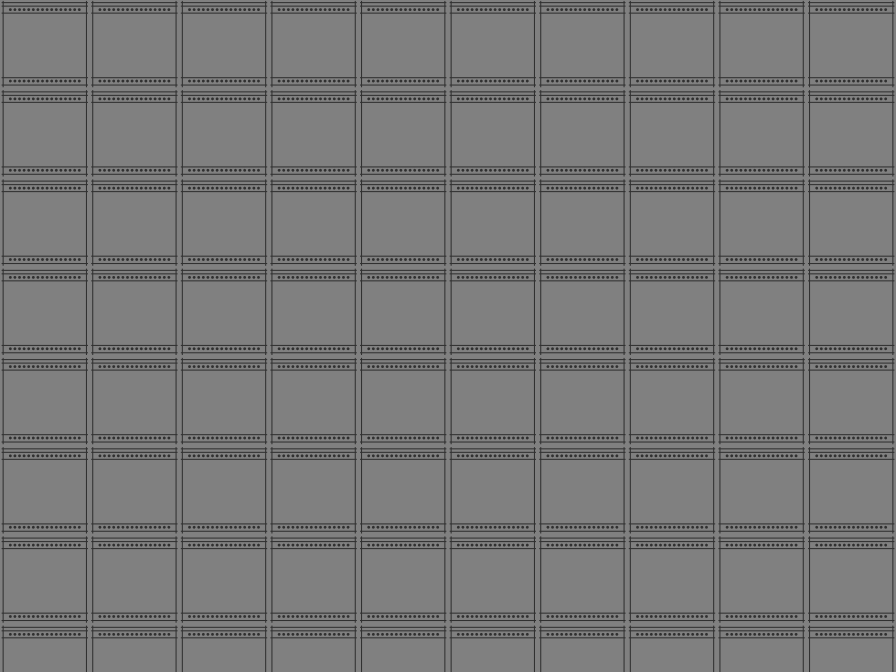
Write a WebGL 1 fragment shader that draws this pattern.

```glsl
precision highp float;
// Grey grid of thin double-ruled frames, repeated from the top left corner.
// Each tile has two upright rules, five level rules and two rows of dots.
// Rules use exact pixel coverage, so thin strokes keep their weight.

#define TILES vec2(10.0, 7.53)
#define LINE_HALF 0.0059
#define SIDE_INSET 0.035
#define RULE_SPAN vec2(0.018, 0.982)
#define POST_SPAN vec2(0.010, 0.978)
#define DOT_COUNT 16.0
#define DOT_PITCH 0.0513
#define DOT_RADIUS 0.0155
#define DOT_ROWS vec2(0.108, 0.908)
#define GROUND vec3(0.502)
#define INK vec3(0.19)

uniform vec2 u_resolution;

// Fraction of a pixel at x that lies inside the interval span.
float coverage(float x, vec2 span, float pixel) {
  float low = max(x - 0.5 * pixel, span.x);
  float high = min(x + 0.5 * pixel, span.y);
  return clamp((high - low) / pixel, 0.0, 1.0);
}

float stroke(float x, float center, float pixel) {
  return coverage(x, center + vec2(-LINE_HALF, LINE_HALF), pixel);
}

// Evenly spaced discs, centered across the tile at the given height.
float dotRow(vec2 p, float height, float pixel) {
  float first = 0.5 - 0.5 * (DOT_COUNT - 1.0) * DOT_PITCH;
  float index = floor((p.x - first) / DOT_PITCH + 0.5);
  index = clamp(index, 0.0, DOT_COUNT - 1.0);
  vec2 center = vec2(first + index * DOT_PITCH, height);
  return clamp((DOT_RADIUS - length(p - center)) / pixel + 0.5, 0.0, 1.0);
}

void main() {
  vec2 uv = gl_FragCoord.xy / u_resolution;
  uv.y = 1.0 - uv.y;
  vec2 p = fract(uv * TILES);
  vec2 pixel = TILES / u_resolution;

  // Upright rules at both sides
  float posts = stroke(p.x, SIDE_INSET, pixel.x)
              + stroke(p.x, 1.0 - SIDE_INSET, pixel.x);
  posts *= coverage(p.y, POST_SPAN, pixel.y);

  // Level rules: three above, two below
  float rules = stroke(p.y, 0.0294, pixel.y)
              + stroke(p.y, 0.0686, pixel.y)
              + stroke(p.y, 0.1471, pixel.y)
              + stroke(p.y, 0.8706, pixel.y)
              + stroke(p.y, 0.9530, pixel.y);
  rules = min(rules, 1.0) * coverage(p.x, RULE_SPAN, pixel.x);

  // Dotted bands between the rules
  float dots = max(dotRow(p, DOT_ROWS.x, pixel.y),
                   dotRow(p, DOT_ROWS.y, pixel.y));

  float bare = (1.0 - min(posts, 1.0)) * (1.0 - rules) * (1.0 - dots);
  gl_FragColor = vec4(mix(INK, GROUND, bare), 1.0);
}
```
